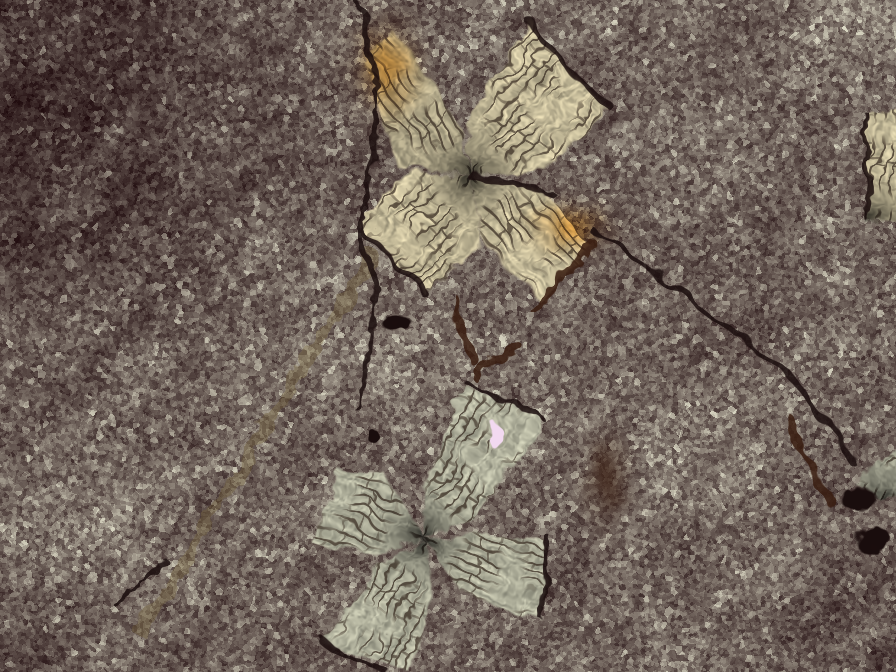
This texture is drawn by a Shadertoy shader. Its source:

```glsl
// Petrographic thin section: two cross-shaped twinned crystals in a speckled, cracked groundmass.

float hash(vec2 p) {
    vec3 q = fract(p.xyx * 0.1031);
    q += dot(q, q.yzx + 33.33);
    return fract((q.x + q.y) * q.z);
}

float noise(vec2 p) {
    vec2 i = floor(p), f = fract(p);
    f = f * f * (3.0 - 2.0 * f);
    return mix(mix(hash(i), hash(i + vec2(1, 0)), f.x),
        mix(hash(i + vec2(0, 1)), hash(i + 1.0), f.x), f.y);
}

float fbm(vec2 p) {
    return 0.5 * noise(p) + 0.3 * noise(p * 2.1 + 7.0) + 0.2 * noise(p * 4.3 + 3.0);
}

// Random brightness of the nearest Voronoi grain
float grain(vec2 p) {
    float nearest = 9.0, shade = 0.0;
    for (int k = 0; k < 9; k++) {
        vec2 id = floor(p) + vec2(k % 3, k / 3) - 1.0;
        float d = distance(id + vec2(hash(id), hash(id + 57.0)), p);
        if (d < nearest) { nearest = d; shade = hash(id + 113.0); }
    }
    return shade;
}

// Soft ellipse: centre and radius
float glow(vec2 p, vec4 e) {
    vec2 d = (p - e.xy) / e.zw;
    return exp(-dot(d, d));
}

float pixel() { return 5.76 / iResolution.y; }

// Ragged stroke between s.xy and s.zw, in hundredths
float crack(vec2 p, vec4 s, float width) {
    s *= 0.01;
    vec2 d = s.zw - s.xy, r = p - s.xy;
    float dist = length(r - d * clamp(dot(r, d) / dot(d, d), 0.0, 1.0));
    width *= 0.35 + 1.1 * noise(p * 9.0);
    return 1.0 - smoothstep(width - 0.5 * pixel(), width + pixel(), dist);
}

float side(vec2 p, vec2 a, vec2 b) {
    vec2 t = normalize(b - a);
    return dot(p - a, vec2(t.y, -t.x));
}

// Brick-like cleavage lines
float cleavage(vec2 u) {
    vec2 size = vec2(0.19, 0.085), b = u / size;
    b.y += 0.8 * noise(u * 3.0);
    b.x += hash(vec2(floor(b.y), 4));
    vec2 line = 1.0 - smoothstep(0.004, 0.006 + pixel(), (0.5 - abs(fract(b) - 0.5)) * size);
    return max(line.y, line.x * noise(u * 6.0)) * smoothstep(0.25, 0.6, noise(u * 5.0));
}

// Convex arm: twin centre c, then four corners clockwise in hundredths
void blade(inout vec3 col, vec2 p, vec2 c, vec4 s, vec4 t, vec3 tint) {
    s *= 0.01;
    t *= 0.01;
    float dist = max(max(side(p, c, s.xy), side(p, s.xy, s.zw)), side(p, s.zw, t.xy));
    dist = max(dist, max(side(p, t.xy, t.zw), side(p, t.zw, c)));
    vec2 axis = normalize(s.zw + t.xy - 2.0 * c), r = p - c;
    vec2 u = vec2(dot(r, axis), axis.x * r.y - axis.y * r.x) + 9.0;
    float fibre = noise(u * vec2(5, 36));
    vec3 shade = tint * (0.72 + 0.28 * fibre + 0.26 * noise(p * 38.0));
    shade = mix(shade, vec3(0.23, 0.18, 0.14), 0.75 * cleavage(u));
    shade *= 1.0 - 0.5 * glow(p, vec4(c, 0.26, 0.26)) * (0.5 + fibre);
    col = mix(col, shade, 1.0 - smoothstep(-0.015, 0.01 + pixel(), dist));
}

void mainImage(out vec4 fragColor, in vec2 fragCoord) {
    // Frame is 7.68 by 5.76, y down; w has ragged edges
    vec2 p = vec2(fragCoord.x, iResolution.y - fragCoord.y) * pixel();
    vec2 w = p + 0.09 * vec2(noise(p * 7.0), noise(p * 7.0 + 31.0)) - 0.06 + 0.03 * noise(p * 23.0);

    // Groundmass: broad shading, streaks, grains
    float tone = 0.21 - 0.26 * glow(p, vec4(0.2, 0.7, 2.1, 1.8)) - 0.14 * glow(p, vec4(0, 5.8, 1, 1))
        - 0.12 * glow(p, vec4(7.8, 5.8, 1, 1)) + 0.09 * glow(p, vec4(5.9, 4, 0.7, 0.8))
        + 0.14 * glow(p, vec4(7.4, 0.2, 0.4, 0.4)) + 0.1 * glow(p, vec4(0.7, 4.6, 0.8, 0.6))
        + 0.07 * glow(p, vec4(3, 3.1, 1, 1));
    tone += 0.24 * fbm(vec2(p.x - p.y, 2.8 * (p.x + p.y))) + 0.18 * fbm(p * 5.0);
    float coarse = grain(p * 21.0);
    tone += (0.1 + 0.36 * max(tone, 0.0)) * (grain(p * 36.0) + coarse - 1.0) + 0.22 * pow(coarse, 14.0);
    vec3 col = mix(vec3(0.13, 0.05, 0.06), vec3(0.86, 0.85, 0.77), clamp(tone, 0.0, 1.0));
    col = mix(col, vec3(0.44, 0.37, 0.22), 0.4 * crack(w, vec4(320, 220, 120, 540), 0.055));

    // Upper twin with rusty corners
    vec3 warm = vec3(0.77, 0.73, 0.6), cool = vec3(0.69, 0.69, 0.61);
    vec2 c = vec2(4.05, 1.5);
    blade(col, w, c, vec4(340, 142, 312, 50), vec4(338, 25, 395, 110), warm * 0.9);
    blade(col, w, c, vec4(470, 168, 508, 210), vec4(463, 260, 412, 205), warm);
    blade(col, w, c, vec4(400, 105, 453, 20), vec4(522, 95, 460, 150), warm);
    blade(col, w, c, vec4(412, 210, 367, 255), vec4(308, 192, 350, 148), warm);
    float rust = glow(w, vec4(3.3, 0.58, 0.22, 0.3)) + glow(w, vec4(4.9, 1.95, 0.25, 0.17));
    col *= 1.0 - vec3(0, 0.22, 0.54) * rust;

    // Lower twin with a pink inclusion
    c = vec2(3.63, 4.62);
    blade(col, w, c, vec4(320, 475, 268, 463), vec4(290, 400, 330, 408), cool);
    blade(col, w, c, vec4(410, 456, 468, 462), vec4(466, 533, 395, 505), cool);
    blade(col, w, c, vec4(372, 510, 350, 575), vec4(276, 550, 320, 488), cool);
    blade(col, w, c, vec4(364, 415, 397, 330), vec4(467, 358, 410, 440), cool);
    col = mix(col, vec3(0.95, 0.85, 0.94), smoothstep(0.3, 0.5, glow(w, vec4(4.24, 3.72, 0.06, 0.12))));

    // Crystals at the right border
    blade(col, w, vec2(7.45, 1.92), vec4(742, 140, 740, 100), vec4(780, 90, 780, 190), warm);
    blade(col, w, vec2(7.55, 4.3), vec4(732, 415, 765, 387), vec4(780, 390, 780, 420), cool);

    // Cracks, crystal rims and rusty seams
    vec4 cracks[8] = vec4[8](vec4(308, 0, 320, 55), vec4(320, 55, 321, 140), vec4(321, 140, 308, 195),
        vec4(308, 195, 322, 250), vec4(322, 250, 310, 350), vec4(510, 195, 590, 255),
        vec4(590, 255, 685, 330), vec4(685, 330, 735, 395));
    vec4 rims[8] = vec4[8](vec4(450, 18, 524, 95), vec4(308, 192, 367, 255), vec4(397, 327, 469, 360),
        vec4(470, 460, 466, 532), vec4(275, 550, 330, 576), vec4(740, 100, 746, 190),
        vec4(405, 150, 475, 168), vec4(100, 515, 140, 485));
    vec4 seams[4] = vec4[4](vec4(510, 208, 458, 266), vec4(390, 255, 408, 310),
        vec4(408, 322, 445, 297), vec4(675, 360, 710, 430));
    float dark = 0.0, seam = 0.0;
    for (int i = 0; i < 8; i++) {
        dark = max(dark, max(crack(w, cracks[i], 0.021), crack(w, rims[i], 0.022)));
        seam = max(seam, crack(w, seams[i % 4], 0.04));
    }
    // Stain and opaque grains
    seam = max(seam, 0.75 * glow(w, vec4(5.2, 4.1, 0.16, 0.32)));
    col = mix(col, vec3(0.22, 0.11, 0.06), 0.85 * seam);
    float opaque = glow(w, vec4(7.35, 4.28, 0.15, 0.1)) + glow(w, vec4(7.48, 4.64, 0.13, 0.11))
        + glow(w, vec4(3.2, 3.74, 0.07, 0.07)) + glow(w, vec4(3.4, 2.76, 0.16, 0.07));
    dark = max(0.85 * dark, smoothstep(0.3, 0.5, opaque));
    fragColor = vec4(mix(col, vec3(0.1, 0.05, 0.05), dark), 1);
}
```
